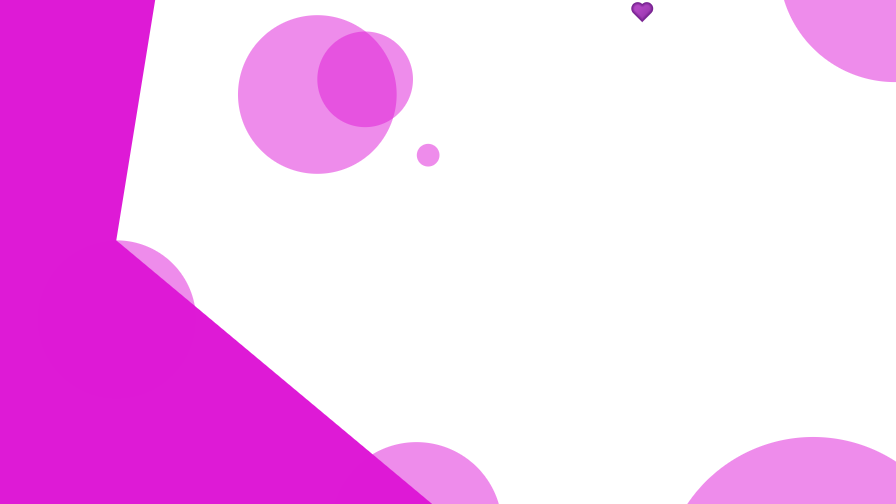
A Shadertoy shader for this background:

```glsl
// White backdrop with a magenta angled panel, translucent discs and a tiny purple heart.

const vec3 WHITE = vec3(1.0);
const vec3 MAGENTA = vec3(0.87, 0.10, 0.84);
const vec3 HEART_LIGHT = vec3(0.70, 0.28, 0.77);
const vec3 HEART_DARK = vec3(0.46, 0.13, 0.56);
const float DISC_ALPHA = 0.5;

// Discs as center x, center y, radius, in canvas heights
const int DISC_COUNT = 7;
const vec3 DISCS[DISC_COUNT] = vec3[DISC_COUNT](
    vec3(0.6296, 0.8125, 0.1574),
    vec3(0.7245, 0.8426, 0.0949),
    vec3(0.8495, 0.6921, 0.0225),
    vec3(1.7755, 1.0670, 0.2299),
    vec3(0.2315, 0.3657, 0.1574),
    vec3(0.8264, -0.0472, 0.1700),
    vec3(1.6134, -0.1680, 0.3010)
);

// Coverage of a shape from its signed distance, one pixel soft
float coverage(float dist, float pixel) {
    return clamp(0.5 - dist / pixel, 0.0, 1.0);
}

float discDistance(vec2 p, vec3 disc) {
    return length(p - disc.xy) - disc.z;
}

// Signed distance to the line a-b, negative on the right of its direction
float lineDistance(vec2 p, vec2 a, vec2 b) {
    vec2 dir = normalize(b - a);
    return dot(p - a, vec2(-dir.y, dir.x));
}

// Union of two half planes that meet at the corner
float panelDistance(vec2 p, vec2 top, vec2 corner, vec2 bottom) {
    return min(lineDistance(p, top, corner), lineDistance(p, corner, bottom));
}

// Heart with its tip at the origin, about 1.2 wide and 1.1 tall
float heartDistance(vec2 p) {
    p.x = abs(p.x);
    if (p.x + p.y > 1.0) return length(p - vec2(0.25, 0.75)) - sqrt(2.0) / 4.0;
    vec2 toNotch = p - vec2(0.0, 1.0);
    vec2 toSide = p - 0.5 * max(p.x + p.y, 0.0);
    return sqrt(min(dot(toNotch, toNotch), dot(toSide, toSide))) * sign(p.x - p.y);
}

// Paints a heart that darkens toward its rim and lower right
vec3 paintHeart(vec3 base, vec2 p, vec2 tip, float size, float pixel) {
    vec2 q = (p - tip) / size;
    float dist = heartDistance(q);
    float light = smoothstep(0.0, 0.22, -dist) * clamp(0.75 + 0.4 * (q.y - q.x - 0.4), 0.0, 1.0);
    vec3 tint = mix(HEART_DARK, HEART_LIGHT, light);
    return mix(base, tint, coverage(dist * size, pixel));
}

void mainImage(out vec4 fragColor, in vec2 fragCoord) {
    float pixel = 1.0 / iResolution.y;
    vec2 p = fragCoord * pixel;
    vec3 color = WHITE;

    // Translucent discs
    for (int i = 0; i < DISC_COUNT; i++) {
        color = mix(color, MAGENTA, DISC_ALPHA * coverage(discDistance(p, DISCS[i]), pixel));
    }

    // Solid side panel
    float panel = panelDistance(p, vec2(0.3079, 1.0), vec2(0.2307, 0.5231), vec2(0.8575, 0.0));
    color = mix(color, MAGENTA, coverage(panel, pixel));

    // Small heart near the top edge
    color = paintHeart(color, p, vec2(1.2743, 0.956), 0.036, pixel);

    fragColor = vec4(color, 1.0);
}
```
